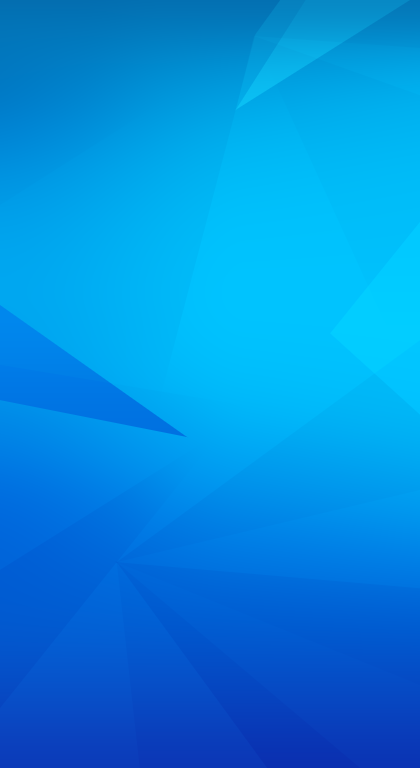
Reproduce this background procedurally as a Shadertoy shader.

```glsl
// Layout space: x in 0..WIDTH, y in 0..1, both measured in canvas heights
const float WIDTH = 0.547;
const float TILT = 0.18;
const vec3 LEFT_SHADE = vec3(0.0, -0.085, -0.035);
const vec3 FACET_TINT = vec3(0.15, 1.0, 0.75);
const vec3 SHARD_GLOW = vec3(0.08, 0.84, 1.0);
const vec3 BLADE_TOP = vec3(0.0, 0.53, 0.93);
const vec3 BLADE_LOW = vec3(0.0, 0.46, 0.88);

const vec2 FAN_APEX = vec2(0.152, 0.268);
const vec2 SHARD_TIP = vec2(0.307, 0.857);
const vec2 SHARD_KNOT = vec2(0.331, 0.953);
const vec2 SHARD_TOP = vec2(0.398, 1.0);
const vec2 FLANK_TOP = vec2(0.365, 1.0);
const vec2 BLADE_TIP = vec2(0.2435, 0.431);

// Vertical gradient, evenly spaced from bottom to top
const int STOPS = 11;
const vec3 COLOURS[STOPS] = vec3[](
    vec3(0.05, 0.21, 0.71), vec3(0.03, 0.32, 0.79), vec3(0.0, 0.40, 0.85),
    vec3(0.0, 0.50, 0.91), vec3(0.0, 0.63, 0.95), vec3(0.0, 0.745, 0.985),
    vec3(0.0, 0.77, 1.0), vec3(0.0, 0.76, 0.99), vec3(0.0, 0.72, 0.96),
    vec3(0.0, 0.62, 0.88), vec3(0.02, 0.43, 0.68));

// Fan of facets, counter-clockwise from the lower left
const int RAYS = 8;
const vec2 RAY_ENDS[RAYS] = vec2[](
    vec2(0.0, 0.078), vec2(0.182, 0.0), vec2(0.326, 0.03), vec2(0.469, 0.0),
    vec2(0.547, 0.108), vec2(0.547, 0.234), vec2(0.547, 0.362), vec2(0.547, 0.557));
const float RAY_TINTS[RAYS - 1] = float[](
    0.0, -0.016, -0.045, -0.028, -0.036, -0.012, -0.026);

// Signed distance to a line, positive on the left of a -> b
float side(vec2 p, vec2 a, vec2 b) {
    vec2 d = normalize(b - a);
    return d.x * (p.y - a.y) - d.y * (p.x - a.x);
}

float cover(float d) {
    return clamp(0.5 + d * iResolution.y, 0.0, 1.0);
}

// Open wedge from apex, swept counter-clockwise from a to b
float wedge(vec2 p, vec2 apex, vec2 a, vec2 b) {
    return cover(min(side(p, apex, a), side(p, b, apex)));
}

// Triangle with counter-clockwise corners
float triangle(vec2 p, vec2 a, vec2 b, vec2 c) {
    return cover(min(side(p, a, b), min(side(p, b, c), side(p, c, a))));
}

// Gaussian blend of the stops, tilted so that the right side stays brighter
vec3 backdrop(vec2 p) {
    float tilt = TILT * mix(1.0, -1.0, smoothstep(0.45, 0.8, p.y));
    tilt *= smoothstep(0.1, 0.35, p.y) * (1.0 - smoothstep(0.85, 1.0, p.y));
    float h = (p.y + tilt * (p.x - 0.5 * WIDTH)) * float(STOPS - 1);
    vec4 sum = vec4(0.0);
    for (int i = 0; i < STOPS; i++) {
        float d = h - float(i);
        sum += vec4(COLOURS[i], 1.0) * exp(-1.5 * d * d);
    }
    float band = smoothstep(0.15, 0.4, p.y) * (1.0 - smoothstep(0.8, 1.0, p.y));
    return sum.rgb / sum.a + LEFT_SHADE * band * (1.0 - smoothstep(0.0, 0.32, p.x));
}

void mainImage(out vec4 fragColor, in vec2 fragCoord) {
    vec2 p = fragCoord / iResolution.xy * vec2(WIDTH, 1.0);
    vec3 col = backdrop(p);

    // Broad, faint folds in the upper half
    float leftPlane = max(side(p, vec2(0.208, 0.479), SHARD_TIP), side(p, SHARD_KNOT, FLANK_TOP));
    float tint = -0.026 * cover(leftPlane) * smoothstep(0.46, 0.60, p.y);
    tint -= 0.010 * cover(side(p, vec2(0.0, 0.733), vec2(0.195, 0.857)))
          * (1.0 - smoothstep(0.1, 0.22, p.x));
    tint -= 0.014 * cover(side(p, vec2(0.378, 0.85), vec2(0.482, 0.622)))
          * smoothstep(0.56, 0.68, p.y) * (1.0 - smoothstep(0.82, 0.95, p.y));

    // Bright facet at the right edge
    float facet = wedge(p, vec2(0.430, 0.566), vec2(0.547, 0.460), vec2(0.547, 0.711));
    tint += 0.04 * facet;

    // Lower left folds
    float shelf = cover(side(p, vec2(0.326, 0.471), vec2(0.0, 0.525)));
    tint -= 0.012 * shelf * smoothstep(0.38, 0.48, p.y) * (1.0 - smoothstep(0.2, 0.34, p.x));
    float fold = cover(side(p, vec2(0.260, 0.421), vec2(0.0, 0.258)));
    fold *= cover(side(p, RAY_ENDS[0], FAN_APEX));
    tint -= 0.026 * fold * (1.0 - smoothstep(0.14, 0.28, p.x));

    // Fan
    for (int i = 0; i < RAYS - 1; i++) {
        tint += RAY_TINTS[i] * wedge(p, FAN_APEX, RAY_ENDS[i], RAY_ENDS[i + 1]);
    }
    col += tint * FACET_TINT;

    // Dark blade on the left
    float blade = triangle(p, vec2(-0.01, 0.481), BLADE_TIP, vec2(-0.01, 0.610));
    vec3 bladeCol = mix(BLADE_LOW, BLADE_TOP, smoothstep(0.42, 0.60, p.y));
    bladeCol.g -= 0.018 * shelf;
    col = mix(col, bladeCol, blade);

    // Overlapping glassy shards at the top
    float shard = wedge(p, SHARD_TIP, vec2(0.534, 1.0), SHARD_TOP);
    col = mix(col, SHARD_GLOW, shard * mix(0.5, 0.19, smoothstep(0.86, 1.0, p.y)));
    float flank = wedge(p, SHARD_TIP, SHARD_TOP, SHARD_KNOT)
                * cover(side(p, FLANK_TOP, SHARD_KNOT));
    col = mix(col, SHARD_GLOW, 0.10 * flank);
    float veil = wedge(p, SHARD_KNOT, vec2(0.547, 0.876), vec2(0.547, 0.9375));
    col += 0.016 * veil * FACET_TINT;

    fragColor = vec4(clamp(col, 0.0, 1.0), 1.0);
}
```
